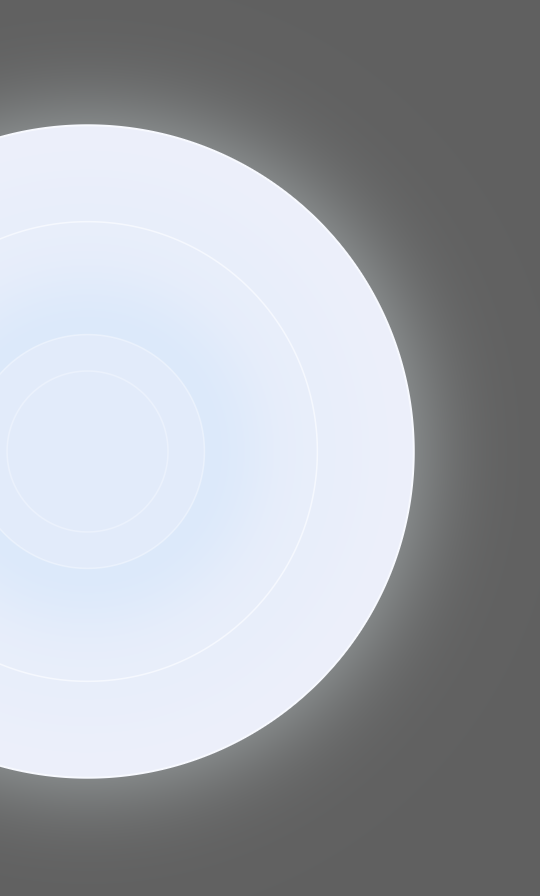
Reproduce this background procedurally as a Shadertoy shader.

```glsl
// Pale blue glowing disc with thin concentric rings on a dark grey ground.

// Lengths are fractions of the canvas height.
const vec2  CENTER       = vec2(0.0977, 0.4961);
const float DISC_RADIUS  = 0.3652;
const float CORE_RADIUS  = 0.1305;
const float RING_RADII[3] = float[3](0.0898, 0.1305, 0.2565);
const float RING_ALPHA[3] = float[3](0.35, 0.40, 0.70);
const float RING_WIDTH   = 0.0017;
const float RIM_WIDTH    = 0.0022;
const float RIM_ALPHA    = 0.75;
const float GLOW_REACH   = 0.068;
const float GLOW_ALPHA   = 0.27;

const vec3 GROUND     = vec3(0.378, 0.378, 0.378);
const vec3 GLOW       = vec3(0.87, 0.92, 0.93);
const vec3 CORE       = vec3(0.886, 0.922, 0.981);
const vec3 INNER_BLUE = vec3(0.861, 0.913, 0.980);
const vec3 MID_BLUE   = vec3(0.908, 0.932, 0.981);
const vec3 OUTER_PALE = vec3(0.926, 0.938, 0.982);
const vec3 LINE       = vec3(0.985, 0.99, 1.0);

// Coverage of a shape from its signed distance, negative inside.
float coverage(float dist, float pixel) {
    return clamp(0.5 - dist / pixel, 0.0, 1.0);
}

// Coverage of a circular line, kept soft when thinner than a pixel.
float ringLine(float r, float radius, float width, float pixel) {
    float halfWidth = 0.5 * width;
    float d = r - radius;
    return coverage(d - halfWidth, pixel) - coverage(d + halfWidth, pixel);
}

// Soft halo that fades with distance from the disc edge.
vec3 groundColor(float r) {
    float t = max(r - DISC_RADIUS, 0.0) / GLOW_REACH;
    return mix(GROUND, GLOW, GLOW_ALPHA * exp(-t - 0.6 * t * t));
}

// Radial gradient of the disc with a flat core.
vec3 discColor(float r, float pixel) {
    vec3 color = mix(INNER_BLUE, MID_BLUE, smoothstep(CORE_RADIUS, 0.245, r));
    color = mix(color, OUTER_PALE, smoothstep(0.24, DISC_RADIUS, r));
    return mix(color, CORE, coverage(r - CORE_RADIUS, pixel));
}

void mainImage(out vec4 fragColor, in vec2 fragCoord) {
    float pixel = 1.0 / iResolution.y;
    float r = length(fragCoord * pixel - CENTER);

    // Disc over the glowing ground
    vec3 disc = discColor(r, pixel);

    // Thin rings and bright rim
    for (int i = 0; i < 3; i++) {
        float line = ringLine(r, RING_RADII[i], RING_WIDTH, pixel);
        disc = mix(disc, LINE, line * RING_ALPHA[i]);
    }
    float rim = ringLine(r, DISC_RADIUS - 0.5 * RIM_WIDTH, RIM_WIDTH, pixel);
    disc = mix(disc, LINE, rim * RIM_ALPHA);

    vec3 color = mix(groundColor(r), disc, coverage(r - DISC_RADIUS, pixel));
    fragColor = vec4(color, 1.0);
}
```
